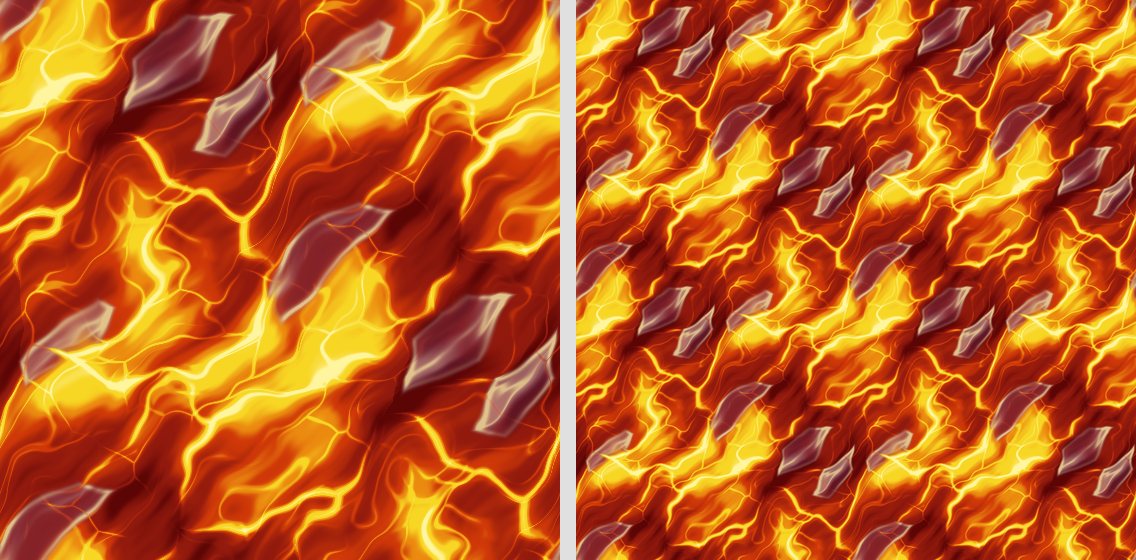
Left, the tile; right, the same tile 2 across and 2 down.
Write a WebGL 1 fragment shader that draws this texture.

```glsl
precision highp float;
// Seamless molten crystal: glowing branching veins over dark red facets and glassy shards.
uniform vec2 u_resolution;

#define VEIN_CELLS vec2(2.0, 4.0)
#define BRANCH_CELLS vec2(5.0, 8.0)
#define SHARD_CELLS vec2(3.0, 9.0)
#define WARP 0.17
#define VEIN_WIDTH 0.0062
#define BRANCH_WIDTH 0.0028
#define GLOW_RADIUS 0.028
#define BASE_HEAT 0.31
#define HOT_CONTRAST 0.48
#define POOL_HEAT 0.30
#define STREAK_CONTRAST 0.32
#define SHARD_SHARE 0.26

// Random pair per lattice cell, repeating after "period" cells
vec2 cellHash(vec2 cell, vec2 period, float seed) {
  vec2 c = floor(mod(cell + 0.5, period)) + seed * 17.0;
  return fract(sin(vec2(dot(c, vec2(127.1, 311.7)), dot(c, vec2(269.5, 183.3)))) * 43758.545);
}

float cornerSlope(vec2 cell, vec2 offset, vec2 period, float seed) {
  float angle = 6.28319 * cellHash(cell, period, seed).x;
  return dot(vec2(cos(angle), sin(angle)), offset);
}

float gradientNoise(vec2 p, vec2 period, float seed) {
  vec2 i = floor(p), f = p - i, e = vec2(1.0, 0.0);
  vec2 u = f * f * f * (f * (f * 6.0 - 15.0) + 10.0);
  float bottom = mix(cornerSlope(i, f, period, seed),
                     cornerSlope(i + e.xy, f - e.xy, period, seed), u.x);
  float top = mix(cornerSlope(i + e.yx, f - e.yx, period, seed),
                  cornerSlope(i + e.xx, f - e.xx, period, seed), u.x);
  return mix(bottom, top, u.y);
}

float fbm(vec2 s, vec2 cells, float seed) {
  float sum = 0.0, amp = 1.0;
  for (int i = 0; i < 3; i++) {
    sum += amp * gradientNoise(s * cells, cells, seed + float(i));
    cells *= 2.0;
    amp *= 0.45;
  }
  return sum;
}

// Stretched wrapping Voronoi: x = border distance in canvas units, y = cell id
vec2 voronoi(vec2 s, vec2 cells, float seed) {
  vec2 p = s * cells, base = floor(p), f = p - base;
  vec2 nearestCell = vec2(0.0), nearest = vec2(0.0);
  float best = 1e5, border = 1e5;
  for (int j = -1; j <= 1; j++)
    for (int i = -1; i <= 1; i++) {
      vec2 g = vec2(float(i), float(j));
      vec2 r = g + 0.1 + 0.8 * cellHash(base + g, cells, seed) - f;
      if (dot(r, r) < best) { best = dot(r, r); nearest = r; nearestCell = g; }
    }
  for (int j = -2; j <= 2; j++)
    for (int i = -2; i <= 2; i++) {
      vec2 g = nearestCell + vec2(float(i), float(j));
      vec2 r = g + 0.1 + 0.8 * cellHash(base + g, cells, seed) - f;
      vec2 gap = r - nearest;
      if (dot(gap, gap) > 1e-5)
        border = min(border, 0.35355 * dot(nearest + r, gap) / length(gap * cells));
    }
  return vec2(border, cellHash(base + nearestCell, cells, seed + 5.0).x);
}

float line(float d, float width) {
  return exp(-d * d / (width * width));
}

vec3 heatColor(float t) {
  vec3 c = mix(vec3(0.36, 0.02, 0.02), vec3(0.57, 0.10, 0.05), smoothstep(0.0, 0.25, t));
  c = mix(c, vec3(0.81, 0.22, 0.03), smoothstep(0.25, 0.50, t));
  c = mix(c, vec3(0.92, 0.54, 0.06), smoothstep(0.50, 0.70, t));
  c = mix(c, vec3(0.97, 0.84, 0.14), smoothstep(0.70, 0.90, t));
  return mix(c, vec3(1.0, 0.96, 0.62), smoothstep(0.98, 1.40, t));
}

void main() {
  // Diagonal axes: x runs along the streaks, y across; both wrap with the canvas
  vec2 uv = gl_FragCoord.xy / u_resolution;
  vec2 s = vec2(uv.x + uv.y, uv.x - uv.y);
  vec2 bend = vec2(fbm(s, vec2(3.0), 1.0), fbm(s, vec2(3.0), 7.0));
  vec2 warped = s + WARP * bend;
  // Broad hot pools and stretched streaks
  float hot = fbm(s + 0.06 * bend, vec2(2.0, 3.0), 13.0);
  float streak = fbm(s + 0.07 * bend, vec2(2.0, 14.0), 19.0);
  float patchy = gradientNoise(warped * 4.0, vec2(4.0), 25.0);
  // Main veins, side branches and fine threads
  vec2 cell = voronoi(warped, VEIN_CELLS, 31.0);
  float strength = smoothstep(-0.45, 0.25, patchy + 0.5 * hot);
  float vein = strength * line(cell.x, VEIN_WIDTH * (0.5 + 0.8 * strength));
  float glow = strength * exp(-cell.x / GLOW_RADIUS);
  float branch = line(voronoi(warped + 0.05 * bend.yx, BRANCH_CELLS, 43.0).x, BRANCH_WIDTH);
  branch *= smoothstep(-0.3, 0.3, hot - patchy);
  vec2 threadCells = vec2(3.0, 11.0);
  float thread = line(gradientNoise(warped * threadCells, threadCells, 53.0), 0.028);
  thread *= smoothstep(-0.25, 0.35, patchy + streak);

  float heat = BASE_HEAT + HOT_CONTRAST * hot + POOL_HEAT * smoothstep(0.05, 0.42, hot);
  heat += STREAK_CONTRAST * streak + 0.16 * (cell.y - 0.5) + 0.32 * glow;
  float light = 0.62 * vein + 0.32 * branch + 0.22 * thread;
  vec3 color = heatColor(heat + light);

  // Glassy mauve slivers with thin pale edges, fading out where it is hot
  vec2 shard = voronoi(s + 0.06 * bend, SHARD_CELLS, 61.0);
  float glass = step(1.0 - SHARD_SHARE, shard.y) * smoothstep(0.0, 0.010, shard.x);
  glass *= (1.0 - smoothstep(0.1, 0.5, light)) * (1.0 - smoothstep(0.50, 0.80, heat));
  float sheen = smoothstep(-0.35, 0.30, streak - 0.5 * patchy);
  vec3 glassColor = mix(vec3(0.42, 0.22, 0.40), vec3(0.70, 0.50, 0.48), sheen);
  color = mix(color, glassColor, glass * (0.30 + 0.55 * sheen));
  float rim = 0.9 * line(shard.x - 0.010, 0.005) + 0.7 * line(streak - 0.2, 0.07);
  color = mix(color, vec3(0.90, 0.80, 0.56), clamp(glass * rim * (0.2 + sheen), 0.0, 0.9));
  gl_FragColor = vec4(color, 1.0);
}
```
